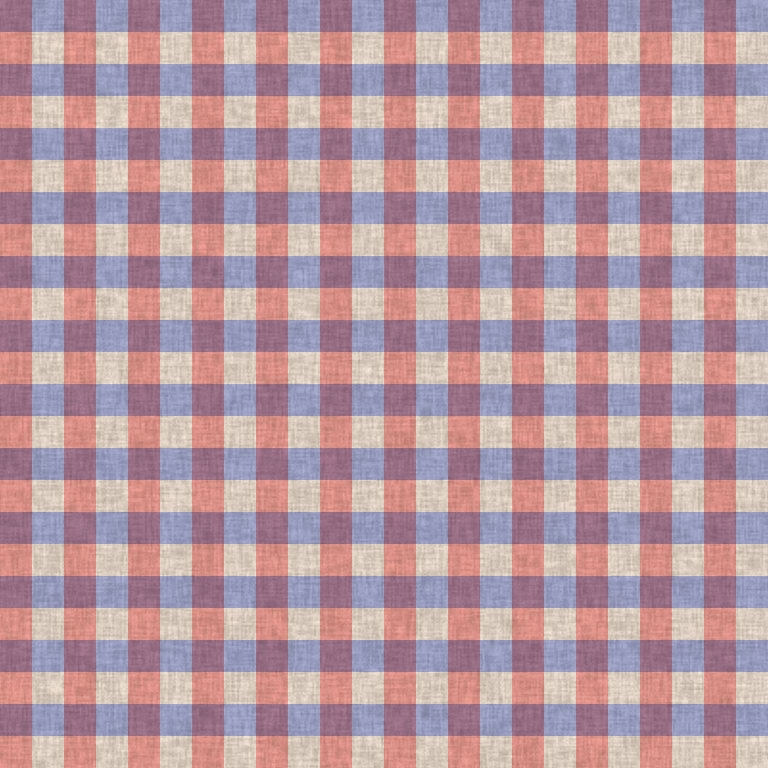
Give the GLSL for this pattern, as a Shadertoy shader.

```glsl
// Two-colour gingham on linen: red vertical bands and blue horizontal bands
// multiply over a cream ground, and cross to plum. Wrapping noise stretched
// along each thread direction gives the slubby weave.

const float REPEATS = 12.0;                    // checks across and down
const float BAND_WIDTH = 0.5;                  // share of one repeat
const vec3 CREAM = vec3(0.845, 0.79, 0.738);
const vec3 RED_DYE = vec3(1.0, 0.705, 0.70);   // multiplies the ground
const vec3 BLUE_DYE = vec3(0.70, 0.768, 1.0);
const vec2 WARP_CELLS = vec2(400.0, 56.0);     // vertical fibres
const vec2 WEFT_CELLS = vec2(56.0, 400.0);     // horizontal fibres
const vec2 GRAIN_CELLS = vec2(448.0);
const vec2 CLOUD_CELLS = vec2(72.0);
const float WARP_DEPTH = 0.13;
const float WEFT_DEPTH = 0.11;
const float GRAIN_DEPTH = 0.10;
const float CLOUD_DEPTH = 0.03;

float hash(vec2 cell, float seed) {
    vec3 p = fract(vec3(cell, seed).xyx * vec3(0.1031, 0.1030, 0.0973) + seed * 0.137);
    p += dot(p, p.yzx + 33.33);
    return fract((p.x + p.y) * p.z);
}

// Value noise centred on zero; repeats after the given number of cells
float wrapNoise(vec2 uv, vec2 cells, float seed) {
    vec2 p = uv * cells;
    vec2 i = floor(p);
    vec2 f = fract(p);
    f = f * f * (3.0 - 2.0 * f);
    vec2 lo = mod(i, cells);
    vec2 hi = mod(i + 1.0, cells);
    float bottom = mix(hash(lo, seed), hash(vec2(hi.x, lo.y), seed), f.x);
    float top = mix(hash(vec2(lo.x, hi.y), seed), hash(hi, seed), f.x);
    return mix(bottom, top, f.y) - 0.5;
}

// Smoothed coverage of a band around a centre, in units of one repeat
float band(float x, float centre, float pixel) {
    float offset = abs(fract(x - centre + 0.5) - 0.5);
    return clamp(0.5 + (0.5 * BAND_WIDTH - offset) / pixel, 0.0, 1.0);
}

float linen(vec2 uv) {
    return 1.0
        + WARP_DEPTH * wrapNoise(uv, WARP_CELLS, 1.0)
        + WEFT_DEPTH * wrapNoise(uv, WEFT_CELLS, 2.0)
        + GRAIN_DEPTH * wrapNoise(uv, GRAIN_CELLS, 3.0)
        + CLOUD_DEPTH * wrapNoise(uv, CLOUD_CELLS, 4.0);
}

void mainImage(out vec4 fragColor, in vec2 fragCoord) {
    vec2 uv = fragCoord / iResolution.xy;
    vec2 p = uv * REPEATS;
    vec2 pixel = REPEATS / iResolution.xy;

    // Dyed bands: red starts at the left edge, blue ends at the top edge
    float red = band(p.x, 0.5 * BAND_WIDTH, pixel.x);
    float blue = band(p.y, 1.0 - 0.5 * BAND_WIDTH, pixel.y);
    vec3 colour = CREAM * mix(vec3(1.0), RED_DYE, red) * mix(vec3(1.0), BLUE_DYE, blue);

    // Woven texture
    fragColor = vec4(clamp(colour * linen(uv), 0.0, 1.0), 1.0);
}
```
